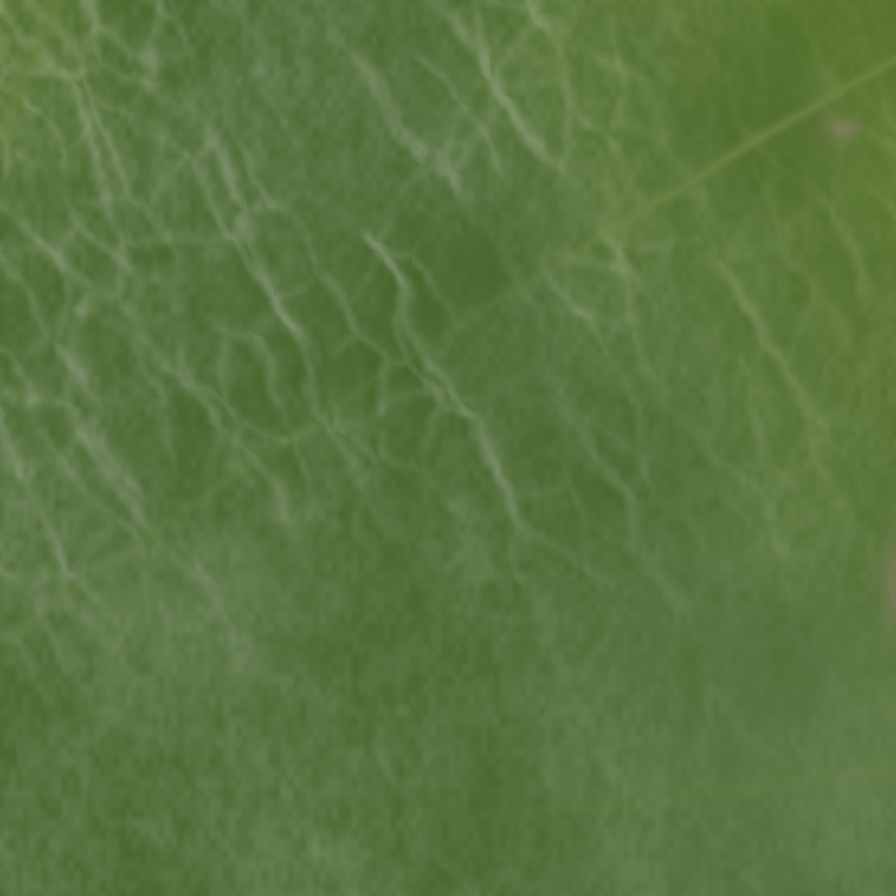
A Shadertoy shader for this texture:

```glsl
// Close view of a soft green leaf: a slanting midrib, raised pale side veins,
// hazy bloom and fine upright grain. Veins are the borders of two stretched
// Voronoi nets; haze and grain are layers of value noise.
#define DEEP_GREEN vec3(0.295, 0.408, 0.185)
#define HAZE_GREEN vec3(0.440, 0.530, 0.370)
#define WARM_GREEN vec3(0.365, 0.475, 0.190)
#define RIB_GREEN vec3(0.420, 0.520, 0.260)
#define SPOT_TAN vec3(0.510, 0.490, 0.370)
#define COARSE_NET vec2(8.5, 3.9)
#define FINE_NET vec2(17.0, 10.0)
#define VEIN_WIDTH 0.0085
#define VEIN_GAIN 0.56
#define GRAIN_SIZE vec2(0.0072, 0.0115)
#define GRAIN_GAIN 0.50
#define BASE_TONE 0.27

float hash(vec2 p) {
    return fract(sin(dot(p, vec2(127.1, 311.7))) * 43758.55);
}

vec2 hash2(vec2 p) {
    return vec2(hash(p), hash(p + 47.3));
}

float noise(vec2 p) {
    vec2 i = floor(p), f = fract(p);
    f = f * f * (3.0 - 2.0 * f);
    return mix(mix(hash(i), hash(i + vec2(1, 0)), f.x),
               mix(hash(i + vec2(0, 1)), hash(i + vec2(1, 1)), f.x), f.y);
}

float fbm(vec2 p) {
    float sum = 0.0, amp = 0.5;
    for (int k = 0; k < 4; k++) {
        sum += amp * noise(p);
        p = p * 2.03 + 17.1;
        amp *= 0.5;
    }
    return sum / 0.9375;
}

// Distance to the nearest cell border (x) and the border normal (yz)
vec3 cellBorder(vec2 p) {
    vec2 cell = floor(p), f = fract(p), nearest = vec2(0.0);
    float best = 9.0;
    for (int y = -1; y <= 1; y++)
    for (int x = -1; x <= 1; x++) {
        vec2 g = vec2(x, y);
        vec2 r = g + 0.1 + 0.8 * hash2(cell + g) - f;
        if (dot(r, r) < best) { best = dot(r, r); nearest = r; }
    }
    vec3 border = vec3(9.0, 1.0, 0.0);
    for (int y = -2; y <= 2; y++)
    for (int x = -2; x <= 2; x++) {
        vec2 g = vec2(x, y);
        vec2 r = g + 0.1 + 0.8 * hash2(cell + g) - f;
        vec2 d = r - nearest;
        if (dot(d, d) > 0.0001) {
            vec2 n = normalize(d);
            float dist = dot(0.5 * (r + nearest), n);
            if (dist < border.x) border = vec3(dist, n);
        }
    }
    return border;
}

// Pale ridge with a shaded flank on its left side
float veinNet(vec2 p, vec2 scale, float width) {
    vec3 b = cellBorder(p * scale);
    float dist = b.x / length(b.yz * scale);
    float ridge = exp(-dist * dist / (width * width));
    float flank = exp(-dist / (width * 2.2)) * smoothstep(0.0, 0.8, b.y);
    return ridge * mix(0.5, 1.0, abs(b.y)) - 0.45 * flank * (1.0 - ridge);
}

float glow(vec2 p, vec2 centre, vec2 radius) {
    vec2 d = (p - centre) / radius;
    return exp(-dot(d, d));
}

float line(float dist, float width) {
    return exp(-dist * dist / (width * width));
}

void mainImage(out vec4 fragColor, in vec2 fragCoord) {
    vec2 uv = fragCoord / iResolution.xy;
    vec2 wobble = vec2(fbm(uv * 13.0), fbm(uv * 13.0 + 31.0)) - 0.5;
    vec2 p = uv + 0.04 * wobble, q = uv + 0.012 * wobble;

    // Side veins, in axes along and across their slant
    vec2 slanted = vec2(dot(p, vec2(0.87, 0.50)), dot(p, vec2(0.50, -0.87)));
    float raised = smoothstep(0.22, 0.55, uv.y + 0.12 * (0.5 - uv.x))
                 * (1.0 - 0.55 * smoothstep(0.5, 0.85, uv.x));
    float broken = smoothstep(0.35, 0.62, fbm(uv * 9.0 + 5.0));
    float coarse = veinNet(slanted, COARSE_NET, VEIN_WIDTH) * (0.2 + 0.8 * raised);
    float fine = veinNet(slanted + 3.7, FINE_NET, VEIN_WIDTH * 0.8) * (0.08 + 0.7 * raised);
    float veins = coarse * (0.3 + 0.7 * broken) + fine * broken;

    // Bloom, clouds and grain
    float cloud = fbm(uv * vec2(6.0, 4.5) + 11.0) - 0.5;
    float bloom = 0.36 * glow(p, vec2(0.21, 0.33), vec2(0.15, 0.12))
                + 0.26 * glow(p, vec2(0.95, 0.17), vec2(0.20, 0.17))
                + 0.10 * glow(p, vec2(0.15, 0.65), vec2(0.30, 0.25))
                - 0.10 * glow(p, vec2(0.50, 0.30), vec2(0.16, 0.25));
    float grain = 0.6 * noise(uv / GRAIN_SIZE) + 0.4 * noise(uv / GRAIN_SIZE * 0.45 + 9.0) - 0.5;
    float streak = noise(uv * vec2(65.0, 14.0)) - 0.5;
    float rough = 0.6 + 0.55 * smoothstep(0.9, 0.1, uv.x) + 1.2 * cloud;
    float tone = BASE_TONE + 0.75 * cloud + bloom + VEIN_GAIN * veins
               + rough * (GRAIN_GAIN * grain + 0.16 * streak);
    vec3 col = mix(DEEP_GREEN, HAZE_GREEN, clamp(tone, -0.1, 1.2));

    // Warm, smoother rim towards the upper corners
    float warm = smoothstep(0.95, 1.60, uv.x + 0.6 * uv.y + 0.3 * cloud)
               + 0.5 * glow(uv, vec2(0.0, 1.0), vec2(0.14, 0.22));
    col = mix(col, WARM_GREEN + 0.13 * (tone - 0.27), 0.85 * clamp(warm, 0.0, 1.0));

    // Midrib, lower rib and corner rib
    float midrib = q.y - 0.284 - 0.65 * q.x - 0.02 * sin(3.14 * q.x);
    float ribs = line(midrib, 0.007) * (0.25 + 0.5 * smoothstep(0.55, 0.8, uv.x))
               + 0.2 * line(q.y - 0.065 - 0.08 * q.x * q.x, 0.008) * smoothstep(0.3, 0.8, uv.x)
               + 0.5 * line(q.x - 0.42 * (q.y - 0.84), 0.009) * smoothstep(0.7, 0.9, uv.y);
    col = mix(col, RIB_GREEN, min(ribs, 1.0));

    // Dry blemishes near the right edge
    float blemish = 0.8 * glow(p, vec2(0.94, 0.855), vec2(0.024, 0.015))
                  + 0.7 * glow(p, vec2(0.995, 0.35), vec2(0.012, 0.05));
    col = mix(col, SPOT_TAN, min(blemish, 1.0));
    fragColor = vec4(col, 1.0);
}
```
